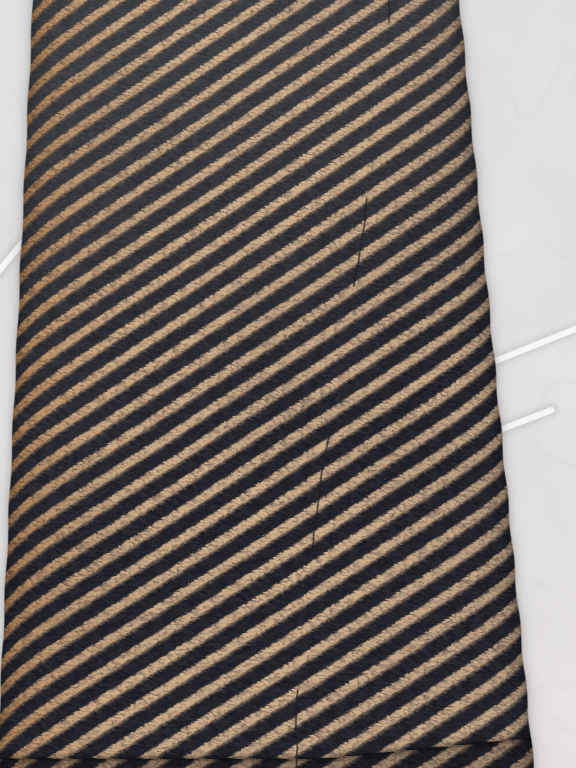
This pattern is drawn by a WebGL 1 fragment shader. Its source:

```glsl
precision highp float;
// Folded dark cloth with diagonal woven gold stripes, lying on a pale sheet.
// A warped diagonal phase gives the stripes, cellular noise gives the weave,
// and distances to slanted edges and segments give the cloth and the straps.
uniform vec2 u_resolution;

#define STRIPE_DENSITY 27.5
#define DENSITY_GROWTH 1.8
#define STRIPE_OFFSET 0.37
#define STRIPE_SLOPE 0.62
#define GOLD_WIDTH 0.36
#define WEAVE_SCALE vec2(165.0, 350.0)
#define GOLD vec3(0.775, 0.655, 0.52)
#define BROWN vec3(0.40, 0.34, 0.305)
#define INK vec3(0.135, 0.137, 0.168)
#define SLATE vec3(0.235, 0.245, 0.262)
#define SHEET vec3(0.885, 0.882, 0.885)

vec2 hash2(vec2 cell) {
  vec2 q = vec2(dot(cell, vec2(127.1, 311.7)), dot(cell, vec2(269.5, 183.3)));
  return fract(sin(q) * 43758.5);
}

// x: distance to the nearest cell point, y: random value of that cell
vec2 cellular(vec2 p) {
  vec2 base = floor(p);
  vec2 nearest = vec2(8.0, 0.0);
  for (int j = -1; j <= 1; j++) {
    for (int i = -1; i <= 1; i++) {
      vec2 cell = base + vec2(float(i), float(j));
      vec2 rnd = hash2(cell);
      float d = length(cell + rnd - p);
      if (d < nearest.x) nearest = vec2(d, rnd.x);
    }
  }
  return nearest;
}

float waves(vec2 p) {
  float sum = 0.0;
  float amp = 0.5;
  for (int i = 0; i < 4; i++) {
    sum += amp * sin(p.x + 1.7 * sin(p.y + float(i)));
    p = mat2(1.2, 1.5, -1.5, 1.2) * p;
    amp *= 0.5;
  }
  return sum;
}

float segmentDistance(vec2 p, vec2 a, vec2 b) {
  vec2 ab = b - a;
  return length(p - a - ab * clamp(dot(p - a, ab) / dot(ab, ab), 0.0, 1.0));
}

vec3 sheetColor(vec2 p, float px) {
  vec3 col = SHEET + 0.010 * waves(p * 16.0);
  col += vec3(0.012, 0.0, -0.004) * (1.0 - p.y);
  // faint embossed wrinkles
  col -= 0.012 * smoothstep(0.06, 0.0, abs(waves(p * 9.0 + 4.0)));
  // glossy straps with a soft shadow below
  float strap = segmentDistance(p, vec2(0.64, 0.528), vec2(0.76, 0.576));
  strap = min(strap, segmentDistance(p, vec2(0.65, 0.440), vec2(0.718, 0.466)));
  strap = min(strap, segmentDistance(p, vec2(-0.005, 0.643), vec2(0.03, 0.685)));
  col -= 0.09 * smoothstep(0.015, 0.0, strap);
  return mix(col, vec3(0.97), smoothstep(0.004 + px, 0.004 - px, strap));
}

vec3 clothColor(vec2 p, float toLeft, float toRight, float px) {
  // the lowest layer peeks out below a slanted crease
  float crease = p.y - 0.012 - 0.10 * max(p.x - 0.42, 0.0);
  float lower = smoothstep(px, -px, crease);

  // stripes bend down around both folds
  float curl = 0.014 * exp(-toLeft / 0.022) - 0.008 * exp(-toRight / 0.02);
  float s = p.y - (STRIPE_SLOPE + 0.05 * p.y) * p.x + curl;
  s += 0.0008 * waves(p * 14.0) + 0.014 * lower;
  float phase = s * (STRIPE_DENSITY + DENSITY_GROWTH * s) + STRIPE_OFFSET;

  // slanted threads roughen the stripe borders
  vec2 thread = cellular(vec2(p.x, p.y + 0.25 * p.x) * WEAVE_SCALE);
  float across = fract(phase) - 0.5 + 0.07 * (thread.y - 0.5);
  float blur = 0.035 + px * STRIPE_DENSITY * 0.7;
  float halfGold = 0.5 * GOLD_WIDTH;
  float gold = smoothstep(halfGold + blur, halfGold - blur, abs(across));
  float rim = smoothstep(halfGold + 0.12, halfGold + 0.01, abs(across + 0.03));

  // hazy light falls on the upper left of the cloth
  float haze = smoothstep(0.35, 1.1, p.y + 0.18 - 0.45 * p.x + 0.06 * waves(p * 7.0));
  vec3 ground = mix(INK, SLATE, haze) + 0.055 * (thread.y - 0.5);

  // worn gold: dark gaps between threads, duller patches, rusty left fold
  float wear = 0.42 * smoothstep(0.40, 0.9, thread.x) + 0.50 * thread.y * thread.y;
  wear += 0.04 + 0.10 * waves(p * 11.0 + 2.0) + 0.25 * exp(-toRight / 0.05);
  vec3 yarn = mix(GOLD * 1.06, BROWN * 1.1, clamp(wear, 0.0, 0.9));
  yarn *= mix(vec3(1.0), vec3(0.88, 0.76, 0.62), exp(-toLeft / 0.07));
  vec3 col = mix(ground, BROWN * 0.95, 0.85 * rim);
  col = mix(col, yarn, gold);

  // broken dark pull running down the cloth
  float pullX = 0.385 + 0.125 * smoothstep(0.0, 1.1, p.y) + 0.0025 * waves(p.yy * 24.0);
  float dashes = smoothstep(0.15, 0.4, sin(p.y * 19.0 + 1.0) + 0.4 * sin(p.y * 90.0));
  col = mix(col, INK * 0.8, 0.7 * dashes * smoothstep(0.001 + px, 0.0, abs(p.x - pullX)));

  // shading at the folds and along the crease
  col *= 1.0 - 0.25 * exp(-toLeft / 0.012) - 0.30 * exp(-toRight / 0.010);
  return col * (1.0 - 0.45 * exp(-abs(crease) / 0.004)) * (1.0 - 0.2 * lower);
}

void main() {
  vec2 p = gl_FragCoord.xy / u_resolution.y;
  float px = 1.0 / u_resolution.y;
  float toLeft = p.x + 0.004 - 0.047 * p.y + 0.0008 * sin(p.y * 60.0);
  float toRight = 0.695 - 0.097 * p.y - p.x + 0.001 * sin(p.y * 75.0);
  float inside = min(toLeft, toRight);

  vec3 sheet = sheetColor(p, px) * (1.0 - 0.18 * exp(-max(-inside, 0.0) / 0.006));
  vec3 cloth = clothColor(p, max(toLeft, 0.0), max(toRight, 0.0), px);
  gl_FragColor = vec4(mix(sheet, cloth, smoothstep(-px, px, inside)), 1.0);
}
```
